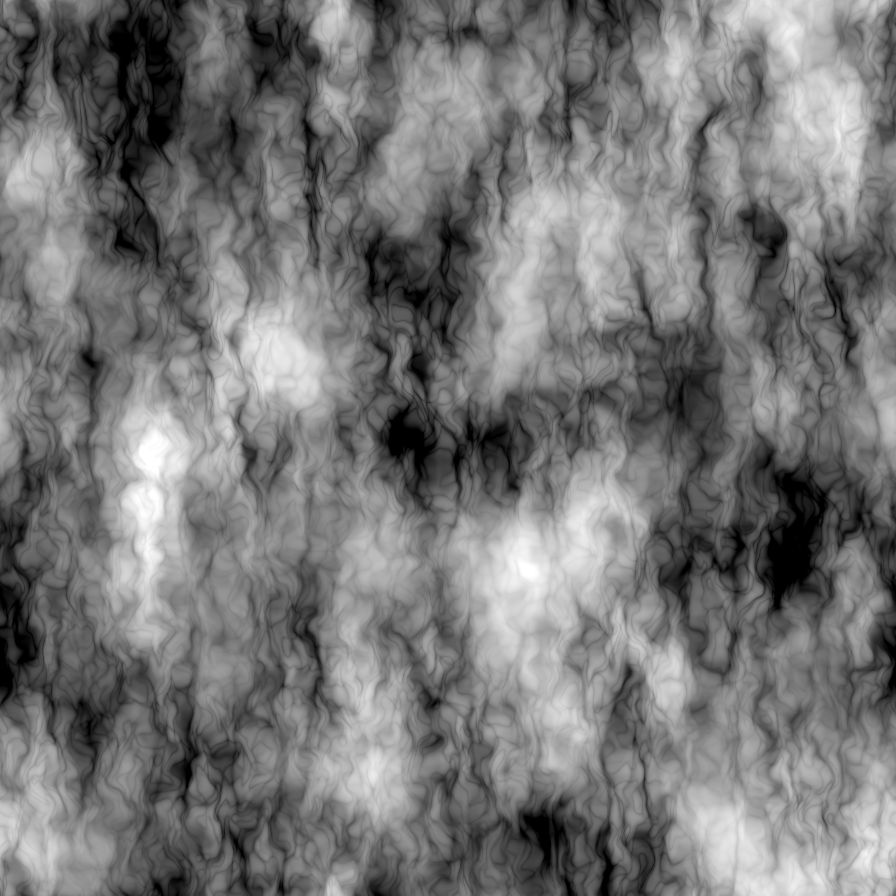
A Shadertoy shader for this texture:

```glsl
#define TOP_LEVEL 0.715
#define CONTRAST 1.24
#define PATCH_GAIN 0.34
#define SPOT_GAIN 0.17
#define STREAK_GAIN 0.13
#define CREASE_GAIN 0.17
#define CREASE_FALLOFF 0.72
#define CREASE_WIDTH 0.12
#define CREASE_VARIATION 1.5
#define PUFF_GAIN 0.17
#define WARP 0.017
#define OCTAVES 4

// Integer hash of a wrapped lattice cell, from 0 to 1
float hash(vec2 cell, vec2 period, int seed) {
    ivec2 c = ivec2(mod(cell, period));
    uint h = uint(c.x) * 374761393u + uint(c.y) * 668265263u + uint(seed) * 974711u;
    h = (h ^ (h >> 13)) * 1274126177u;
    h = (h ^ (h >> 15)) * 2246822519u;
    h ^= h >> 16;
    return float(h & 65535u) / 65536.0;
}

float cornerSlope(vec2 cell, vec2 offset, vec2 period, int seed) {
    float angle = 6.28319 * hash(cell, period, seed);
    return dot(vec2(cos(angle), sin(angle)), offset);
}

// Gradient noise that wraps after a whole number of cells
float tiledNoise(vec2 uv, vec2 period, int seed) {
    vec2 p = uv * period + 0.37 * float(seed);
    vec2 cell = floor(p);
    vec2 f = p - cell;
    vec2 fade = f * f * f * (f * (f * 6.0 - 15.0) + 10.0);
    vec2 e = vec2(1.0, 0.0);
    float low = mix(cornerSlope(cell, f, period, seed),
                    cornerSlope(cell + e.xy, f - e.xy, period, seed), fade.x);
    float high = mix(cornerSlope(cell + e.yx, f - e.yx, period, seed),
                     cornerSlope(cell + e.xx, f - e.xx, period, seed), fade.x);
    return mix(low, high, fade.y);
}

// Squared distance to the nearest scattered point: domes that meet in thin valleys
float domes(vec2 uv, vec2 period, int seed) {
    vec2 p = uv * period;
    vec2 cell = floor(p);
    float nearest = 4.0;
    for (int y = -1; y <= 1; y++) {
        for (int x = -1; x <= 1; x++) {
            vec2 c = cell + vec2(x, y);
            vec2 d = c + vec2(hash(c, period, seed), hash(c, period, seed + 1)) - p;
            nearest = min(nearest, dot(d, d));
        }
    }
    return nearest;
}

// Narrow dark lines along the zero contours of noise, upright when coarse
float creases(vec2 uv) {
    vec2 period = vec2(14.0, 4.0);
    float gain = CREASE_GAIN;
    float sum = 0.0;
    for (int i = 0; i < OCTAVES; i++) {
        float n = tiledNoise(uv, period, 11 + i);
        sum += gain * exp(-sqrt(n * n + 0.0003) / CREASE_WIDTH);
        period = floor(period * vec2(1.85, 2.3));
        gain *= CREASE_FALLOFF;
    }
    return sum;
}

void mainImage(out vec4 fragColor, in vec2 fragCoord) {
    vec2 uv = fragCoord / iResolution.xy;

    // Ragged edges
    vec2 wobble = vec2(tiledNoise(uv, vec2(30.0, 24.0), 1), tiledNoise(uv, vec2(26.0, 22.0), 2));
    wobble += 0.35 * vec2(tiledNoise(uv, vec2(64.0, 52.0), 3), tiledNoise(uv, vec2(60.0, 48.0), 4));
    vec2 warped = uv + WARP * vec2(1.0, 0.7) * wobble;

    // Broad light and dark patches, small spots and upright streaks
    float tone = PATCH_GAIN * tiledNoise(warped, vec2(4.0, 3.0), 5)
               + 0.82 * PATCH_GAIN * tiledNoise(warped, vec2(8.0, 6.0), 6)
               + SPOT_GAIN * tiledNoise(warped, vec2(15.0, 10.0), 8)
               + STREAK_GAIN * tiledNoise(warped, vec2(18.0, 5.0), 7);

    // Creases come and go, and run deeper in the dark
    float depth = 1.0 + CREASE_VARIATION * (tiledNoise(uv, vec2(9.0, 6.0), 9) - tone);

    // Small rounded lumps in two sizes
    float lumps = PUFF_GAIN * (domes(warped, vec2(38.0, 24.0), 21)
                             + 0.5 * domes(warped, vec2(80.0, 58.0), 31));

    float relief = tone - max(depth, 0.1) * creases(warped) - lumps;
    float gray = clamp(TOP_LEVEL + CONTRAST * relief, 0.0, 1.0);
    fragColor = vec4(vec3(gray), 1.0);
}
```
